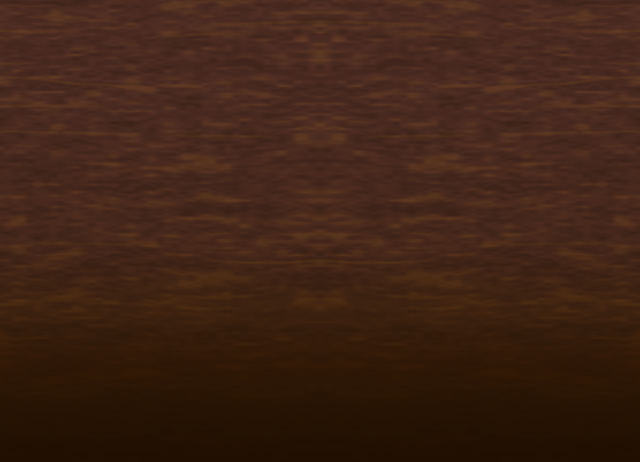
A WebGL 2 fragment shader for this texture:

```glsl
#version 300 es
precision highp float;
// Dark brown wood veneer, book-matched about the vertical centre line.
// Stretched value noise makes the grain, a few long pale veins cross it,
// and a vertical colour ramp sinks the lower part into shadow.

#define FINE_GRAIN vec2(17.0, 125.0)
#define PORE_GRAIN vec2(42.0, 185.0)
#define BROAD_GRAIN vec2(5.0, 42.0)
#define WARP_SIZE 0.016
#define GRAIN_CONTRAST 0.30
#define PORE_CONTRAST 0.17
#define VEIN_STRENGTH 0.62
#define VEIN_WIDTH 0.0045

uniform vec2 u_resolution;
out vec4 outColor;

const int VEIN_COUNT = 9;
// Each vein: distance from the fold, height, half length, slope.
const vec4 VEINS[VEIN_COUNT] = vec4[VEIN_COUNT](
    vec4(0.05, 0.950, 0.30, -0.025),
    vec4(0.36, 0.924, 0.18, -0.030),
    vec4(0.93, 0.930, 0.10, 0.030),
    vec4(0.78, 0.822, 0.26, 0.060),
    vec4(0.90, 0.770, 0.14, 0.010),
    vec4(0.85, 0.712, 0.20, 0.020),
    vec4(0.30, 0.707, 0.19, 0.000),
    vec4(0.75, 0.470, 0.20, 0.015),
    vec4(0.10, 0.433, 0.28, 0.000));

// Integer hash of a lattice cell, from 0 to 1.
float hash(vec2 cell) {
    uvec2 q = uvec2(ivec2(cell) + 4096);
    uint h = q.x * 1597u + q.y * 51749u;
    h = (h ^ (h >> 15)) * 73133u;
    h = (h ^ (h >> 13)) * 92821u;
    h ^= h >> 16;
    return float(h & 65535u) / 65535.0;
}

float valueNoise(vec2 p) {
    vec2 cell = floor(p);
    vec2 f = fract(p);
    f = f * f * (3.0 - 2.0 * f);
    float low = mix(hash(cell), hash(cell + vec2(1.0, 0.0)), f.x);
    float high = mix(hash(cell + vec2(0.0, 1.0)), hash(cell + vec2(1.0)), f.x);
    return mix(low, high, f.y);
}

// Average wood colour at a height, from the shadowed foot to the top.
vec3 woodRamp(float h) {
    vec3 c = mix(vec3(0.128, 0.062, 0.006), vec3(0.145, 0.072, 0.009), smoothstep(0.0, 0.10, h));
    c = mix(c, vec3(0.182, 0.091, 0.020), smoothstep(0.08, 0.20, h));
    c = mix(c, vec3(0.243, 0.138, 0.062), smoothstep(0.18, 0.36, h));
    c = mix(c, vec3(0.282, 0.165, 0.103), smoothstep(0.32, 0.52, h));
    return mix(c, vec3(0.296, 0.175, 0.120), smoothstep(0.50, 0.80, h));
}

// Coverage of the long veins, tapered at their ends.
float longVeins(vec2 p) {
    float cover = 0.0;
    for (int i = 0; i < VEIN_COUNT; i++) {
        vec4 v = VEINS[i];
        float along = p.x - v.x;
        float wobble = 0.008 * (valueNoise(vec2(p.x * 9.0, float(i) * 7.3)) - 0.5);
        float across = abs(p.y - v.y - along * v.w - wobble);
        float taper = 1.0 - smoothstep(0.6, 1.0, abs(along) / v.z);
        float line = 1.0 - smoothstep(0.2, 1.0, across / VEIN_WIDTH);
        cover = max(cover, line * taper);
    }
    return cover * (0.6 + 0.4 * valueNoise(p * vec2(24.0, 60.0)));
}

void main() {
    vec2 uv = gl_FragCoord.xy / u_resolution;
    vec2 p = vec2(abs(uv.x - 0.5) * 2.0, uv.y);

    // Gently bend the fibres.
    float bend = valueNoise(p * vec2(3.0, 6.0) + 11.0) - 0.5;
    vec2 fibre = p + vec2(0.0, WARP_SIZE * bend);

    // Layered grain, centred on zero.
    float fine = valueNoise(fibre * FINE_GRAIN) - 0.5;
    float pores = valueNoise(fibre * PORE_GRAIN + 37.0) - 0.5;
    float broad = valueNoise(fibre * BROAD_GRAIN + 83.0) - 0.5;

    // Short olive streaks gather where fine and broad grain agree.
    float streak = smoothstep(0.12, 0.50, fine + 0.45 * broad);
    float vein = longVeins(p) * VEIN_STRENGTH;
    float olive = max(streak * 0.42, vein);

    // Detail dies away in the shadow.
    float lit = smoothstep(0.04, 0.48, uv.y);
    float shade = GRAIN_CONTRAST * (0.6 * fine + 0.4 * broad) + PORE_CONTRAST * pores;
    vec3 color = woodRamp(uv.y) * (1.0 + shade * mix(0.25, 1.0, lit));

    vec3 reddish = vec3(0.98, 0.95, 1.05);
    vec3 oliveTint = vec3(1.22, 1.28, 0.92);
    color *= mix(vec3(1.0), mix(reddish, oliveTint, olive), lit);

    outColor = vec4(color, 1.0);
}
```
